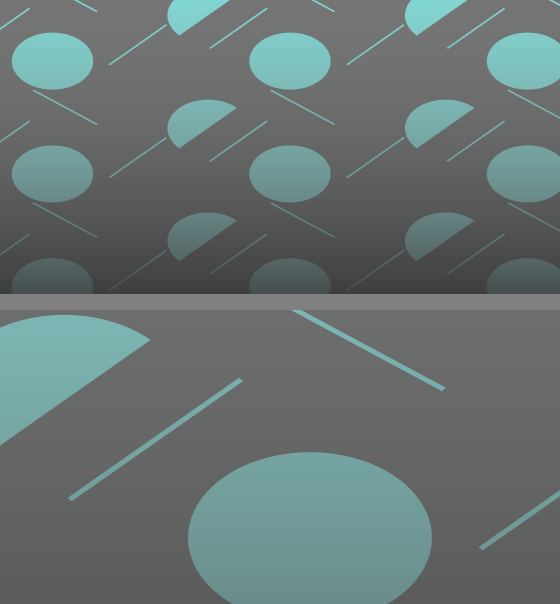
Top, the full canvas; bottom, a detail of the centre.
A Shadertoy shader for this pattern:

```glsl
// Tiled discs, half discs and slanted strokes in aqua, fading down over a grey gradient.

// Lengths are in canvas heights, before the horizontal stretch; y points down.
const float CANVAS_ASPECT = 1.9104;
const float STRETCH = 1.43;
const vec2 TILE = vec2(0.5666, 0.3837);

const float RADIUS = 0.097;
const vec2 DISC_CENTER = vec2(0.1252, 0.2079);
const vec2 HALF_DISC_CENTER = vec2(0.4964, 0.0522);

const float STROKE_WIDTH = 0.005;
const vec2 RISING_CENTER_A = vec2(0.3291, 0.1522);
const vec2 RISING_CENTER_B = vec2(0.5688, 0.0965);
const vec2 RISING_REACH = vec2(0.0682, -0.0681);
const vec2 FALLING_CENTER = vec2(0.1555, 0.3651);
const vec2 FALLING_REACH = vec2(0.0761, 0.0582);

const vec3 GREY = vec3(0.455, 0.458, 0.457);
const vec3 AQUA = vec3(0.51, 0.84, 0.825);
const float DARKEN_LINEAR = 0.025;
const float DARKEN_SQUARE = 0.19;
const float BOTTOM_OPACITY = 0.10;

// Offset from the nearest repeat of a center
vec2 tileOffset(vec2 p, vec2 center) {
    vec2 q = p - center;
    return q - TILE * floor(q / TILE + 0.5);
}

float discDistance(vec2 q) {
    return length(q) - RADIUS;
}

// Upper left half, cut along the rising diagonal
float halfDiscDistance(vec2 q) {
    return max(discDistance(q), (q.x + q.y) * 0.70711);
}

// Square-ended stroke from -reach to +reach
float strokeDistance(vec2 q, vec2 reach) {
    float halfLength = length(reach);
    vec2 along = reach / halfLength;
    vec2 local = vec2(dot(q, along), dot(q, vec2(-along.y, along.x)));
    vec2 d = abs(local) - vec2(halfLength, 0.5 * STROKE_WIDTH);
    return length(max(d, 0.0)) + min(max(d.x, d.y), 0.0);
}

float motifDistance(vec2 p) {
    float d = discDistance(tileOffset(p, DISC_CENTER));
    d = min(d, halfDiscDistance(tileOffset(p, HALF_DISC_CENTER)));
    d = min(d, strokeDistance(tileOffset(p, RISING_CENTER_A), RISING_REACH));
    d = min(d, strokeDistance(tileOffset(p, RISING_CENTER_B), RISING_REACH));
    return min(d, strokeDistance(tileOffset(p, FALLING_CENTER), FALLING_REACH));
}

void mainImage(out vec4 fragColor, in vec2 fragCoord) {
    vec2 uv = fragCoord / iResolution.xy;
    float depth = 1.0 - uv.y;
    vec2 p = vec2(uv.x * CANVAS_ASPECT / STRETCH, depth);

    // Smoothed motif coverage
    float edge = 0.85 / iResolution.y;
    float coverage = clamp(0.5 - motifDistance(p) / edge, 0.0, 1.0);

    // Vertical shading and fade
    vec3 ground = GREY - DARKEN_LINEAR * depth - DARKEN_SQUARE * depth * depth;
    float opacity = mix(1.0, BOTTOM_OPACITY, depth);

    fragColor = vec4(mix(ground, AQUA, coverage * opacity), 1.0);
}
```
